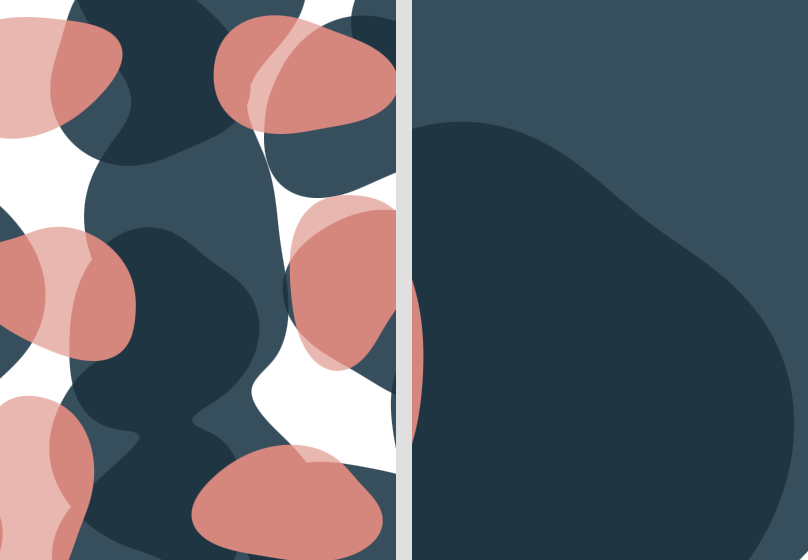
Left, the full canvas; right, a detail of the centre.
A WebGL 2 fragment shader for this background:

```glsl
#version 300 es
precision highp float;
// Large overlapping organic blobs in slate, navy and pink on white.

#define JITTER 0.07        // random shift of each blob centre
#define STAGGER 0.07       // sideways shift of every other row
#define WOBBLE 0.085       // strength of the outline waves
#define BODY_RADIUS 0.21
#define COVER_RADIUS 0.172
#define PINK_RADIUS 0.13
#define WHITE vec3(1.0)
#define SLATE vec3(0.215, 0.305, 0.365)
#define NAVY vec3(0.12, 0.21, 0.26)
#define PALE vec3(0.91, 0.72, 0.69)
#define SALMON vec3(0.84, 0.53, 0.49)

uniform vec2 u_resolution;
out vec4 fragColor;

const float TAU = 6.2831853;

float hash(vec2 p) {
    return fract(sin(dot(p, vec2(127.1, 311.7))) * 43758.5453);
}

// Polynomial smooth minimum, joins neighbouring blobs with soft necks
float smoothMin(float a, float b, float k) {
    float h = max(k - abs(a - b), 0.0) / k;
    return min(a, b) - 0.25 * k * h * h;
}

// Stretched, turned disc with a wavy outline; negative inside
float blob(vec2 p, float radius, float stretch, vec2 seed) {
    float turn = TAU * hash(seed + 3.1);
    float c = cos(turn), s = sin(turn);
    vec2 q = mat2(c, -s, s, c) * p * vec2(1.0 / stretch, stretch);
    float angle = atan(q.y, q.x);
    float wave = sin(2.0 * angle + TAU * hash(seed + 5.7))
               + sin(3.0 * angle + TAU * hash(seed + 8.3));
    return length(q) - radius * (1.0 + WOBBLE * wave);
}

// Staggered, jittered lattice of blobs
float blobLayer(vec2 p, vec2 origin, vec2 pitch, float radius,
                float maxStretch, float blend, float seed) {
    vec2 home = floor((p - origin) / pitch + 0.5);
    float d = 1.0;
    for (int j = -1; j <= 1; j++) {
        for (int i = -1; i <= 1; i++) {
            vec2 id = home + vec2(i, j);
            vec2 key = id + seed;
            vec2 jitter = vec2(hash(key), hash(key + 1.7)) - 0.5;
            vec2 centre = origin + pitch * id + JITTER * jitter;
            centre.x += STAGGER * mod(id.y, 2.0);
            float stretch = mix(1.05, maxStretch, hash(key + 2.3));
            d = smoothMin(d, blob(p - centre, radius, stretch, key), blend);
        }
    }
    return d;
}

// Antialiased fill of a signed distance
float fill(float d) {
    return clamp(0.5 - d / max(fwidth(d), 1e-5), 0.0, 1.0);
}

void main() {
    vec2 p = gl_FragCoord.xy / u_resolution.y;

    float body = fill(blobLayer(p, vec2(0.30, 0.20), vec2(0.60, 0.40),
                                BODY_RADIUS, 1.2, 0.10, 11.0));
    float cover = fill(blobLayer(p, vec2(0.24, 0.04), vec2(0.42, 0.40),
                                 COVER_RADIUS, 1.2, 0.05, 37.0));
    float pink = fill(blobLayer(p, vec2(0.06, 0.13), vec2(0.46, 0.37),
                                PINK_RADIUS, 1.3, 0.04, 59.0));

    // Two dark sheets deepen where they cross
    vec3 color = mix(WHITE, SLATE, body);
    color = mix(color, mix(SLATE, NAVY, body), cover);

    // Pink is pale on white and salmon on the dark sheets
    vec3 pinkTone = mix(PALE, SALMON, max(body, cover));
    color = mix(color, pinkTone, pink);

    fragColor = vec4(color, 1.0);
}
```
